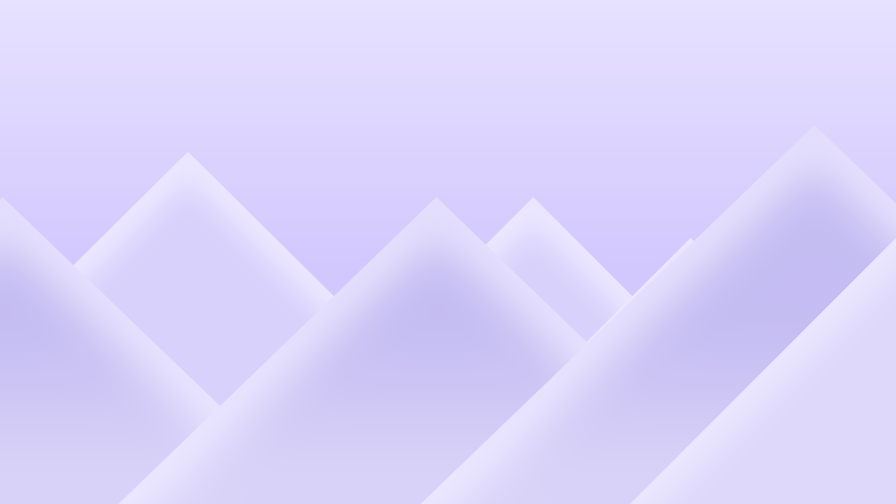
This background is drawn by a Shadertoy shader. Its source:

```glsl
const vec3 SKY_TOP = vec3(0.905, 0.885, 1.0);
const vec3 SKY_LOW = vec3(0.825, 0.785, 0.995);
const vec3 PALE_BODY = vec3(0.842, 0.818, 0.985);
const vec3 NEAR_BODY = vec3(0.87, 0.85, 0.985);
const vec3 DEEP_BODY = vec3(0.768, 0.738, 0.948);
const vec3 MIST_BODY = vec3(0.85, 0.825, 0.972);
const vec3 PALE_RIM = vec3(0.918, 0.902, 1.0);
const vec3 DEEP_RIM = vec3(0.89, 0.87, 0.988);

// Inward distances to the left and right slopes of a peak
vec2 slopeDistances(vec2 p, vec2 peak, float steepness) {
    vec2 q = p - peak;
    return (vec2(q.x, -q.x) * steepness - q.y) / length(vec2(steepness, 1.0));
}

// Soft light fading inward, rounded where both slopes meet
float rimLight(vec2 inset, float width) {
    vec2 t = max(inset, 0.0) / width;
    vec2 glow = exp(-t * t);
    return 1.0 - (1.0 - glow.x) * (1.0 - glow.y);
}

vec3 addMountain(vec3 color, vec2 p, vec2 peak, float steepness,
                 vec3 body, vec3 rim, float rimWidth, float pixel) {
    vec2 inset = slopeDistances(p, peak, steepness);
    float mask = smoothstep(-0.6 * pixel, 0.6 * pixel, min(inset.x, inset.y));
    return mix(color, mix(body, rim, rimLight(inset, rimWidth)), mask);
}

void mainImage(out vec4 fragColor, in vec2 fragCoord) {
    vec2 p = fragCoord / iResolution.y;
    float pixel = 1.0 / iResolution.y;

    // Sky
    vec3 color = mix(SKY_LOW, SKY_TOP, clamp((p.y - 0.48) / 0.52, 0.0, 1.0));

    // Pale distant range
    color = addMountain(color, p, vec2(0.373, 0.699), 0.99, PALE_BODY, PALE_RIM, 0.052, pixel);
    color = addMountain(color, p, vec2(1.058, 0.609), 1.0, PALE_BODY, PALE_RIM, 0.052, pixel);
    color = addMountain(color, p, vec2(1.370, 0.528), 1.0, PALE_BODY, PALE_RIM, 0.052, pixel);

    // Deeper range, dissolving into mist near the ground
    vec3 misty = mix(MIST_BODY, DEEP_BODY, smoothstep(0.0, 0.42, p.y));
    vec3 rim = mix(PALE_RIM, DEEP_RIM, smoothstep(0.0, 0.45, p.y));
    color = addMountain(color, p, vec2(0.005, 0.609), 0.96, misty, rim, 0.075, pixel);
    color = addMountain(color, p, vec2(0.866, 0.609), 0.965, misty, rim, 0.075, pixel);
    color = addMountain(color, p, vec2(1.616, 0.752), 0.962, misty, rim, 0.075, pixel);

    // Nearest slope
    color = addMountain(color, p, vec2(2.1, 0.85), 1.0, NEAR_BODY, PALE_RIM, 0.055, pixel);

    fragColor = vec4(color, 1.0);
}
```
